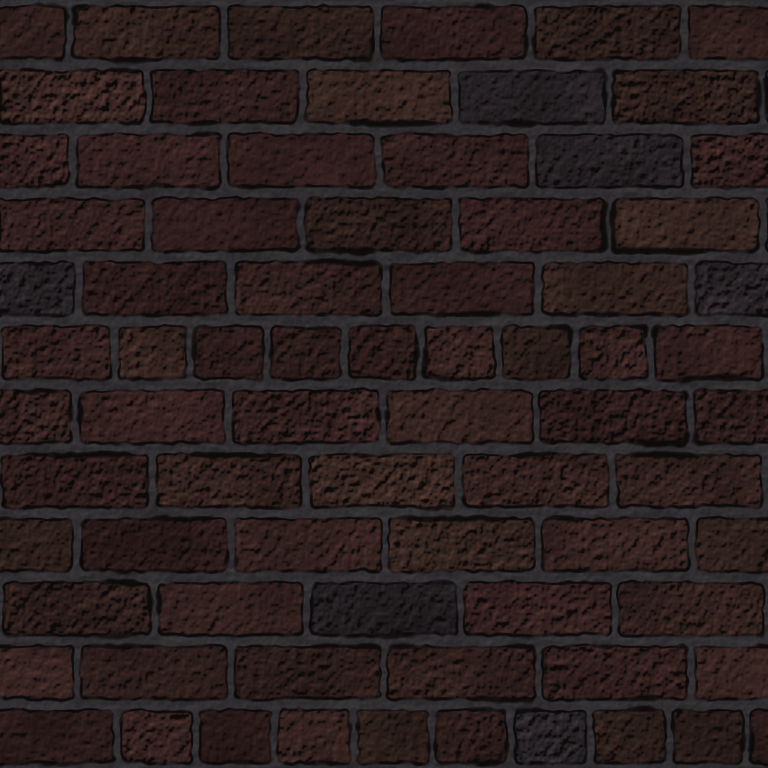
This texture is drawn by a three.js fragment shader. Its source:

```glsl
varying vec2 vUv;

#define ROWS 12.0
#define BED_JOINT 0.0142
#define HEAD_JOINT 0.0088
#define CORNER 0.007
#define WOBBLE 0.0034
#define GRAIN 125.0
#define RELIEF 1.15
#define PITTING 0.75
#define EDGE 0.0012
#define GREY_SHARE 0.13

const vec3 RED_CLAY = vec3(0.172, 0.108, 0.104);
const vec3 BROWN_CLAY = vec3(0.186, 0.131, 0.112);
const vec3 GREY_CLAY = vec3(0.140, 0.122, 0.132);
const vec3 MORTAR_DARK = vec3(0.155, 0.146, 0.155);
const vec3 MORTAR_LIGHT = vec3(0.220, 0.212, 0.222);
const vec3 SHADOW = vec3(0.037, 0.029, 0.029);

float hash(vec2 p) {
  vec3 q = fract(vec3(p.xyx) * 0.1031);
  q += dot(q, q.yzx + 33.33);
  return fract((q.x + q.y) * q.z);
}

// Value noise that wraps at the canvas borders
float noise(vec2 p, vec2 cells) {
  p *= cells;
  vec2 i = floor(p);
  vec2 f = p - i;
  f = f * f * (3.0 - 2.0 * f);
  vec2 a = mod(i, cells);
  vec2 b = mod(i + 1.0, cells);
  return mix(mix(hash(a), hash(vec2(b.x, a.y)), f.x),
             mix(hash(vec2(a.x, b.y)), hash(b), f.x), f.y);
}

float height(vec2 p) {
  return 0.65 * noise(p, vec2(GRAIN)) + 0.35 * noise(p, vec2(GRAIN * 2.0));
}

// Offset from the brick centre, brick width and index within the course
vec3 brickAt(float u, float row) {
  float start = 0.1 * mod(row, 2.0) - 0.008 * step(7.5, row);
  start += 0.005 * (hash(vec2(row, 91.0)) - 0.5);
  float count = 5.0;
  float width = 0.2;
  float closers = 1.0;
  // Every sixth course is made of short headers and a longer closer
  if (mod(row, 6.0) < 0.5) {
    bool bottom = row < 0.5;
    start = bottom ? 0.153 : 0.148;
    count = bottom ? 8.0 : 7.0;
    width = bottom ? 0.1025 : 0.1;
    closers = bottom ? 1.0 : 2.0;
  }
  float s = fract(u - start);
  float run = count * width;
  float id = floor(s / width);
  float left = id * width;
  if (s > run) {
    width = (1.0 - run) / closers;
    float k = floor((s - run) / width);
    id = count + k;
    left = run + k * width;
  }
  return vec3(s - left - 0.5 * width, width, id);
}

float roundedBox(vec2 p, vec2 halfSize, float radius) {
  vec2 q = abs(p) - halfSize + radius;
  return length(max(q, 0.0)) + min(max(q.x, q.y), 0.0) - radius;
}

void main() {
  vec2 uv = vUv;

  // Uneven brick outlines
  vec2 bend = vec2(noise(uv, vec2(31.0)), noise(uv + 0.37, vec2(31.0))) - 0.5;
  vec2 chip = vec2(noise(uv, vec2(97.0)), noise(uv + 0.61, vec2(97.0))) - 0.5;
  vec2 p = uv + vec2(0.0, 0.001) + WOBBLE * (bend + chip);

  float course = floor(p.y * ROWS);
  float row = mod(course, ROWS);
  vec3 brick = brickAt(p.x, row);
  vec2 local = vec2(brick.x, p.y - (course + 0.5) / ROWS);
  vec2 halfSize = 0.5 * vec2(brick.y - HEAD_JOINT, 1.0 / ROWS - BED_JOINT);
  vec2 seed = vec2(brick.z + 3.0, row + 17.0);
  halfSize.x -= 0.0015 * hash(seed + 40.0);
  float d = roundedBox(local, halfSize, CORNER);

  // Clay colour of each brick, with soft stains
  vec3 clay = mix(RED_CLAY, BROWN_CLAY, pow(hash(seed), 1.6));
  clay = mix(clay, GREY_CLAY, step(1.0 - GREY_SHARE, hash(seed + 11.0)));
  clay *= mix(0.86, 1.12, hash(seed + 23.0));
  float stain = noise(uv, vec2(17.0));
  clay *= 0.86 + 0.28 * stain;

  // Rough face lit from the upper left
  float slope = height(uv) - height(uv + vec2(-0.002, 0.003));
  float roughness = mix(0.65, 1.3, hash(seed + 31.0));
  clay *= 1.0 + RELIEF * roughness * slope;
  float pits = smoothstep(0.11, 0.30, -slope * roughness);
  clay = mix(clay, SHADOW, PITTING * pits);

  // Mortar with fine grain and long trowel streaks
  float streak = noise(uv, vec2(36.0, 190.0));
  float sand = noise(uv, vec2(260.0));
  vec3 mortar = mix(MORTAR_DARK, MORTAR_LIGHT, 0.65 * streak + 0.35 * sand);
  mortar *= 1.0 + 0.35 * slope;

  vec3 color = mix(clay, mortar, smoothstep(-EDGE, EDGE, d));

  // Dark broken seam, deepest under the bricks, with a few open gaps
  float under = smoothstep(0.3, 1.0, -local.y / halfSize.y);
  float gap = smoothstep(0.70, 0.92, noise(uv, vec2(19.0, 37.0)));
  float seamWidth = 0.0014 + 0.0010 * under + 0.0035 * gap;
  float seam = 1.0 - smoothstep(0.3 * seamWidth, seamWidth + EDGE, abs(d + 0.0006));
  float broken = smoothstep(0.18, 0.65, noise(uv + 0.23, vec2(71.0)));
  color = mix(color, SHADOW, seam * mix(0.25, 0.9, max(broken, gap)));

  gl_FragColor = vec4(color, 1.0);
}
```
